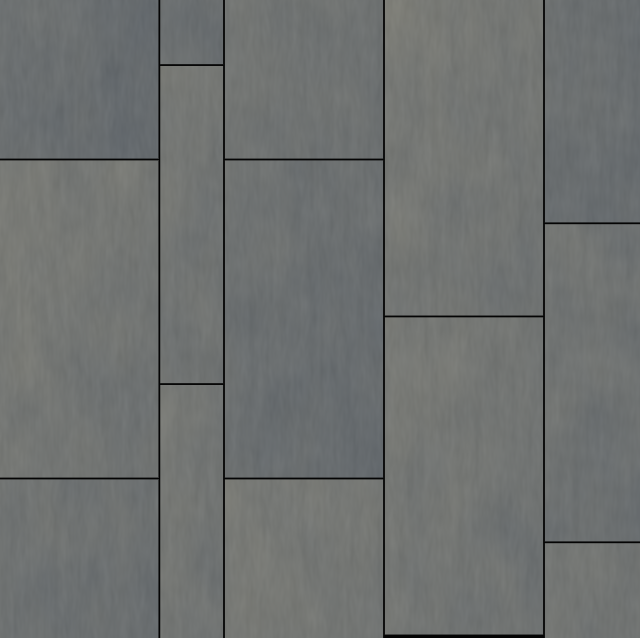
A Shadertoy shader for this texture:

```glsl
#define COLUMNS 5
#define TILE_HEIGHT 0.5
#define JOINT_HALF_WIDTH 0.0014
#define COOL_SLATE vec3(0.395, 0.415, 0.430)
#define WARM_SLATE vec3(0.485, 0.488, 0.466)
#define JOINT_COLOR vec3(0.015)
#define TILE_GRADIENT vec2(-0.28, 0.26)
#define CLOUD_STRENGTH 0.34
#define STREAK_STRENGTH 0.030
#define GRAIN_STRENGTH 0.022

// Column borders, height of the lowest joint, and warmth of each tile upwards
const float BORDERS[6] = float[6](0.0, 0.249, 0.350, 0.600, 0.850, 1.100);
const float JOINT_OFFSETS[5] = float[5](0.250, 0.398, 0.250, 0.004, 0.150);
const vec3 WARMTH[5] = vec3[5](
    vec3(0.32, 0.66, 0.26), vec3(0.58, 0.58, 0.44), vec3(0.66, 0.26, 0.54),
    vec3(0.50, 0.62, 0.68), vec3(0.46, 0.38, 0.22));

vec2 hashGradient(vec2 cell) {
    vec2 h = vec2(dot(cell, vec2(127.1, 311.7)), dot(cell, vec2(269.5, 183.3)));
    return 2.0 * fract(sin(h) * 43758.5) - 1.0;
}

float gradientNoise(vec2 p) {
    vec2 cell = floor(p), f = p - cell;
    vec2 u = f * f * f * (f * (f * 6.0 - 15.0) + 10.0);
    vec2 e = vec2(1.0, 0.0);
    float a = dot(hashGradient(cell), f);
    float b = dot(hashGradient(cell + e.xy), f - e.xy);
    float c = dot(hashGradient(cell + e.yx), f - e.yx);
    float d = dot(hashGradient(cell + e.xx), f - e.xx);
    return mix(mix(a, b, u.x), mix(c, d, u.x), u.y);
}

float lineCoverage(float dist, float pixel) {
    return clamp((JOINT_HALF_WIDTH - dist) / pixel + 0.5, 0.0, 1.0);
}

vec3 slate(vec2 p, vec2 local, vec2 tileId, float warmth) {
    vec2 q = p + tileId * vec2(3.7, 5.3);

    // Broad drift and cloudy patches between cool and warm stone
    float tone = warmth + dot(TILE_GRADIENT, local - 0.5);
    tone += CLOUD_STRENGTH * gradientNoise(q * vec2(13.0, 8.0));
    tone += 0.5 * CLOUD_STRENGTH * gradientNoise(q * vec2(34.0, 16.0) + 7.0);
    vec3 color = mix(COOL_SLATE, WARM_SLATE, tone);

    // Upright brushed streaks and fine grain
    float streaks = gradientNoise(q * vec2(75.0, 13.0) + 19.0);
    float grain = gradientNoise(q * vec2(190.0, 48.0) + 31.0);
    return color + STREAK_STRENGTH * streaks + GRAIN_STRENGTH * grain;
}

void mainImage(out vec4 fragColor, in vec2 fragCoord) {
    vec2 p = fragCoord / iResolution.xy;
    vec2 pixel = 1.0 / iResolution.xy;

    // Locate the column and measure to the nearest upright joint
    int column = 0;
    float sideDist = 1.0;
    for (int i = 1; i < COLUMNS; i++) {
        if (p.x > BORDERS[i]) column = i;
        sideDist = min(sideDist, abs(p.x - BORDERS[i]));
    }

    // Locate the tile within its column
    float height = (p.y - JOINT_OFFSETS[column]) / TILE_HEIGHT;
    int row = int(floor(height)) + 1;
    float left = BORDERS[column];
    vec2 local = vec2((p.x - left) / (BORDERS[column + 1] - left), fract(height));
    float endDist = TILE_HEIGHT * min(local.y, 1.0 - local.y);

    // A joint close to the lower border fills the sliver beneath it
    if (row == 0 && JOINT_OFFSETS[column] < 0.01) endDist = 0.0;

    vec3 color = slate(p, local, vec2(column, row), WARMTH[column][clamp(row, 0, 2)]);
    float joint = max(lineCoverage(sideDist, pixel.x), lineCoverage(endDist, pixel.y));
    fragColor = vec4(mix(color, JOINT_COLOR, joint), 1.0);
}
```
